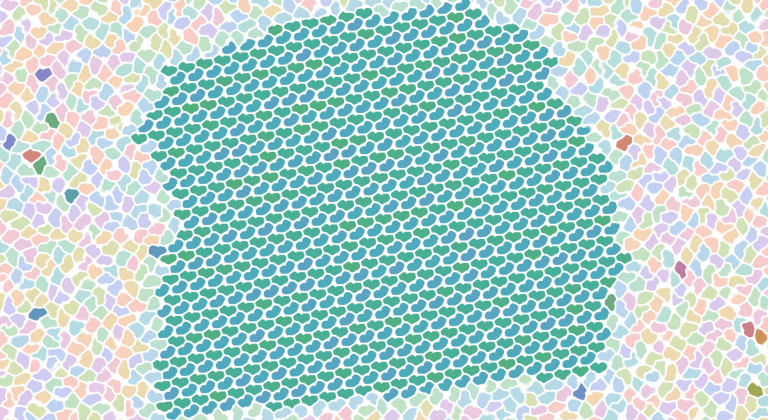
A WebGL 2 fragment shader for this pattern:

```glsl
#version 300 es
precision highp float;
// A packed field of three-lobed pebbles: an ordered teal and blue crystal
// surrounded by loose pastel grains. Each pixel searches nearby sites of a
// centred lattice; sites outside the crystal are jittered and turned at random.

#define ROW_STEP vec2(0.0427, 0.0079)
#define COLUMN_STEP vec2(0.0047, -0.0490)
#define ANCHOR vec2(0.7045, 0.6145)
#define LOBE_RADIUS 0.0104
#define GAP 0.0042
#define JITTER 0.0075
#define LOOSE_GROWTH 0.0032
#define BLUE_TURN 0.66
#define ACCENT_CHANCE 0.016
#define TEAL_GREEN vec3(0.29, 0.685, 0.595)
#define TEAL_BLUE vec3(0.31, 0.665, 0.735)

uniform vec2 u_resolution;
out vec4 fragColor;

float hash(vec2 p) {
  vec3 q = fract(vec3(p.xyx) * vec3(0.1031, 0.1030, 0.0973));
  q += dot(q, q.yzx + 33.33);
  return fract((q.x + q.y) * q.z);
}

float bump(float x, float centre, float width) {
  float t = (x - centre) / width;
  return exp(-t * t);
}

float smoothMin(float a, float b, float k) {
  float h = max(k - abs(a - b), 0.0) / k;
  return min(a, b) - h * h * k * 0.25;
}

// Positive inside the crystal, roughly the distance to its border
float crystal(vec2 p) {
  float top = min(0.835 + 0.33 * (p.x - 0.379), 0.96 + 0.14 * (p.x - 0.758));
  top = min(top, 0.96 - 0.5 * (p.x - 1.185));
  float bottom = 0.005 + 0.115 * (p.x - 0.45);
  float left = 0.383 - 0.08 * bump(p.y, 0.69, 0.035)
             + 0.038 * bump(p.y, 0.48, 0.08);
  float right = 1.45 - 0.135 * smoothstep(0.6, 0.82, p.y)
              + 0.055 * bump(p.y, 0.365, 0.03) + 0.025 * bump(p.y, 0.46, 0.04);
  return min(min(top - p.y, p.y - bottom), min(p.x - left, right - p.x));
}

// Two ears and a chin, melted together
float pebble(vec2 p, float angle) {
  float c = cos(angle), s = sin(angle);
  p = mat2(c, -s, s, c) * p;
  float ears = min(length(p - vec2(-0.0098, 0.0022)),
                   length(p - vec2(0.0098, 0.0022)));
  float chin = length(p - vec2(0.0006, -0.0030));
  return smoothMin(ears, chin, 0.0035) - LOBE_RADIUS;
}

vec3 pastel(float hue) {
  return vec3(0.845, 0.838, 0.82)
       + vec3(0.13, 0.05, 0.13) * cos(hue - vec3(0.0, 2.1, 4.2));
}

vec3 pebbleColour(vec2 id, float kind, float depth, float ordered) {
  float tint = hash(id + 71.3);
  if (ordered > 0.5) {
    vec3 base = mix(TEAL_BLUE, TEAL_GREEN, kind);
    vec3 shift = mix(vec3(0.05, -0.03, 0.03), vec3(0.03, 0.0, -0.09), kind);
    return base + shift * (tint * tint * tint * 1.2 - 0.15);
  }
  float hue = 6.2832 * tint;
  // Grains touching the crystal keep a pale echo of its colours
  if (depth > -0.035) hue = mix(3.45, 2.5, kind) + 0.5 * (tint - 0.5);
  vec3 colour = pastel(hue);
  float accent = step(hash(id + 19.7), ACCENT_CHANCE);
  return mix(colour, (colour - 0.83) * 1.8 + 0.57, accent);
}

void main() {
  vec2 p = gl_FragCoord.xy / u_resolution.y;
  mat2 lattice = mat2(ROW_STEP, COLUMN_STEP);
  vec2 home = floor(inverse(lattice) * (p - ANCHOR) + 0.5);

  float nearest = 1.0, second = 1.0;
  vec3 colour = vec3(1.0);

  // Two pebbles per lattice cell: blue at its corner, green at its centre
  for (int j = -1; j <= 1; j++)
  for (int i = -1; i <= 1; i++)
  for (int k = 0; k < 2; k++) {
    float kind = float(k);
    vec2 cell = home + vec2(i, j) + 0.5 * kind;
    vec2 id = cell * 2.0 + 207.0;
    vec2 site = ANCHOR + lattice * cell;
    float depth = crystal(site) + 0.014 * (hash(id + 5.1) - 0.5);
    float ordered = step(0.0, depth);
    float loose = 1.0 - smoothstep(-0.04, 0.0, depth);

    vec2 push = vec2(hash(id), hash(id + 43.7)) * 2.0 - 1.0;
    site += JITTER * push * mix(0.06, 1.0, loose);
    float angle = BLUE_TURN * (1.0 - kind)
                + 6.2832 * hash(id + 11.9) * (1.0 - ordered);
    float d = pebble(p - site, angle) - LOOSE_GROWTH * loose;

    if (d < nearest) {
      second = nearest;
      nearest = d;
      colour = pebbleColour(id, kind, depth, ordered);
    } else {
      second = min(second, d);
    }
  }

  // Trim each pebble where it would crowd its neighbour
  float edge = max(nearest, 0.5 * (GAP - second + nearest));
  float pixel = 0.75 / u_resolution.y;
  float cover = 1.0 - smoothstep(-pixel, pixel, edge);
  fragColor = vec4(mix(vec3(0.995), colour, cover), 1.0);
}
```
